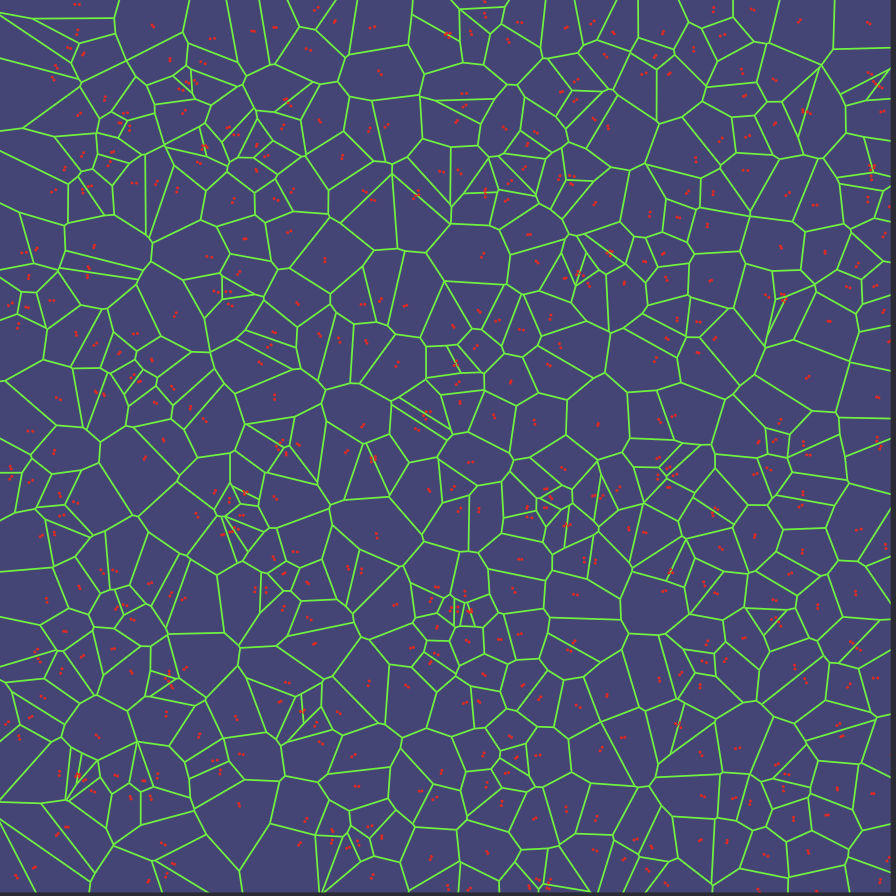
A WebGL 1 fragment shader for this pattern:

```glsl
precision highp float;

// Voronoi diagram of uniformly scattered sites: thin green cell borders on
// slate blue, with a pair of red specks marking each site. Every block of a
// coarse grid holds several random sites, so cell sizes vary widely.

uniform vec2 u_resolution;

const float BLOCKS = 7.0;            // blocks along each side
const int SITES_PER_BLOCK = 10;
const float SEED = 5.0;
const float LINE_WIDTH = 0.00195;    // lengths are fractions of the canvas
const float SPECK_RADIUS = 0.0016;
const float SPECK_SPREAD = 0.0028;
const float RIGHT_MARGIN = 0.0060;
const float BOTTOM_MARGIN = 0.0040;

const vec3 CELL_COLOR = vec3(0.27, 0.27, 0.46);
const vec3 LINE_COLOR = vec3(0.44, 0.95, 0.25);
const vec3 SPECK_COLOR = vec3(0.88, 0.16, 0.13);
const vec3 MARGIN_COLOR = vec3(0.17, 0.17, 0.21);

vec2 hash2(vec3 p) {
    p = fract(p * vec3(0.1031, 0.1030, 0.0973));
    p += dot(p, p.yzx + 33.33);
    return fract((p.xx + p.yz) * p.zy);
}

vec2 sitePosition(vec2 block, float index) {
    vec3 key = vec3(block * 37.0 + 11.0, index * 53.0 + SEED);
    return (block + hash2(key)) / BLOCKS;
}

// Sites exist only inside the canvas, so the outer cells run out to its rim.
bool insideGrid(vec2 block) {
    return all(greaterThanEqual(block, vec2(0.0))) &&
           all(lessThan(block, vec2(BLOCKS)));
}

vec2 nearestSite(vec2 p) {
    vec2 home = floor(p * BLOCKS);
    vec2 nearest = vec2(9.0);
    for (int y = -1; y <= 1; y++)
    for (int x = -1; x <= 1; x++) {
        vec2 block = home + vec2(x, y);
        if (!insideGrid(block)) continue;
        for (int k = 0; k < SITES_PER_BLOCK; k++) {
            vec2 site = sitePosition(block, float(k));
            if (distance(site, p) < distance(nearest, p)) nearest = site;
        }
    }
    return nearest;
}

// Distance to the closest bisector between the nearest site and any other.
float borderDistance(vec2 p, vec2 nearest) {
    vec2 home = floor(p * BLOCKS);
    float d = 1.0;
    for (int y = -1; y <= 1; y++)
    for (int x = -1; x <= 1; x++) {
        vec2 block = home + vec2(x, y);
        if (!insideGrid(block)) continue;
        for (int k = 0; k < SITES_PER_BLOCK; k++) {
            vec2 site = sitePosition(block, float(k));
            vec2 gap = site - nearest;
            if (dot(gap, gap) > 1e-8)
                d = min(d, dot(0.5 * (site + nearest) - p, normalize(gap)));
        }
    }
    return d;
}

// Two specks on opposite sides of the site, at a random angle and spacing.
float speckDistance(vec2 p, vec2 site) {
    vec2 random = hash2(vec3(site * 4096.0, SEED));
    float angle = 6.2832 * random.x;
    vec2 offset = vec2(cos(angle), sin(angle)) * SPECK_SPREAD * mix(0.4, 1.0, random.y);
    float d = min(distance(p, site + offset), distance(p, site - offset));
    return d - SPECK_RADIUS;
}

// Pixel coverage of a shape from its signed distance.
float coverage(float d, float pixel) {
    return clamp(0.5 - d / pixel, 0.0, 1.0);
}

void main() {
    vec2 p = gl_FragCoord.xy / u_resolution;
    float pixel = 1.0 / min(u_resolution.x, u_resolution.y);

    vec2 site = nearestSite(p);
    float line = coverage(borderDistance(p, site) - 0.5 * LINE_WIDTH, pixel);
    float speck = coverage(speckDistance(p, site), pixel);
    float margin = coverage(min(p.y - BOTTOM_MARGIN, 1.0 - RIGHT_MARGIN - p.x), pixel);

    vec3 color = mix(CELL_COLOR, LINE_COLOR, line);
    color = mix(color, SPECK_COLOR, speck);
    color = mix(color, MARGIN_COLOR, margin);
    gl_FragColor = vec4(color, 1.0);
}
```
